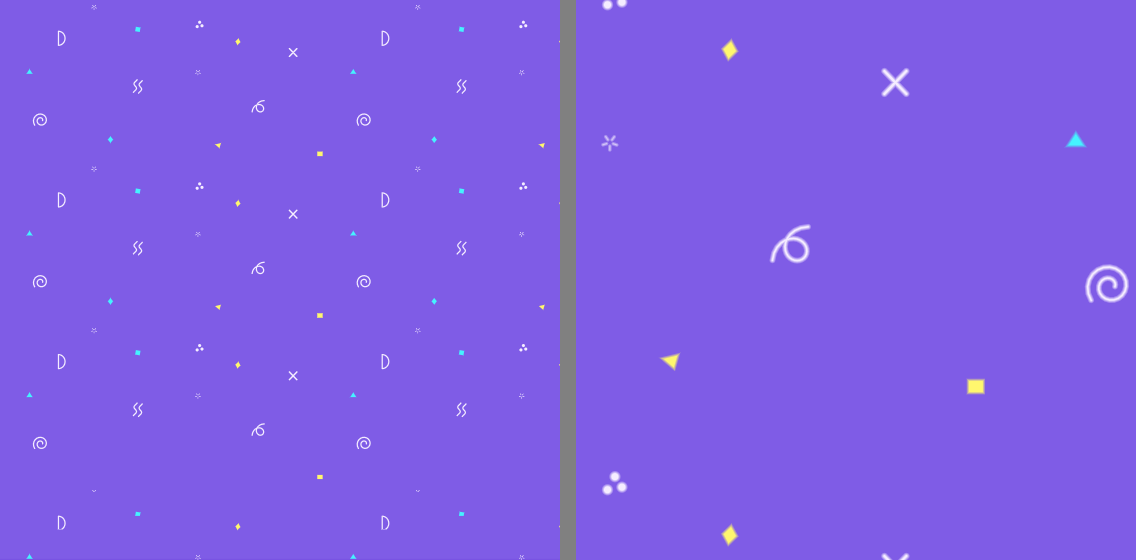
Left: the whole. Right: its middle third, enlarged.
This pattern is drawn by a three.js fragment shader. Its source:

```glsl
#define UNITS 768.0               // design units across the canvas
#define TILE vec2(444.0, 221.7)   // size of one repeat
#define STROKE 0.85               // half width of drawn lines
#define SOFT 1.4                  // edge softness
#define CROP 620.0                // depth where some motifs stop
#define BASE vec3(0.498, 0.361, 0.902)
#define FOOT vec3(0.475, 0.330, 0.885)
#define WHITE vec3(0.96, 0.93, 1.0)
#define CYAN vec3(0.27, 0.95, 1.0)
#define YELLOW vec3(1.0, 0.97, 0.43)

const float PI = 3.14159265;
const int SPIRAL = 0;
const int LOOP = 1;
const int BOW = 2;
const int WAVE = 3;

varying vec2 vUv;

// Offset from the nearest repeat of a motif
vec2 around(vec2 p, float x, float y) {
  return mod(p - vec2(x, y) + 0.5 * TILE, TILE) - 0.5 * TILE;
}

vec2 turn(vec2 q, float a) {
  float c = cos(a), s = sin(a);
  return vec2(c * q.x + s * q.y, c * q.y - s * q.x);
}

float segment(vec2 q, vec2 a, vec2 b) {
  vec2 e = b - a;
  return length(q - a - e * clamp(dot(q - a, e) / dot(e, e), 0.0, 1.0));
}

float box(vec2 q, vec2 halfSize) {
  vec2 d = abs(q) - halfSize;
  return max(d.x, d.y);
}

float diamond(vec2 q, vec2 r) {
  return (abs(q.x) * r.y + abs(q.y) * r.x - r.x * r.y) / length(r);
}

float halfPlane(vec2 q, vec2 a, vec2 b) {
  vec2 e = normalize(b - a);
  return dot(q - a, vec2(e.y, -e.x));
}

float triangle(vec2 q, vec2 a, vec2 b, vec2 c) {
  return max(halfPlane(q, a, b), max(halfPlane(q, b, c), halfPlane(q, c, a)));
}

vec2 polar(float r, float a) {
  return r * vec2(cos(a), sin(a));
}

// Point on a hand-drawn line, t from 0 to 1
vec2 doodle(int kind, float t) {
  if (kind == SPIRAL) return polar(10.6 - 8.2 * t, mix(2.5, 12.6, t));
  if (kind == LOOP) return polar(4.2 + 8.0 * pow(abs(2.0 * t - 1.0), 3.0), mix(2.8, 11.4, t));
  if (kind == BOW) {
    float a = PI * (2.0 * t - 0.5);
    return vec2(9.0 * max(cos(a), 0.0) - 4.2, 9.6 * sin(a));
  }
  float y = mix(-8.5, 8.5, t);
  return vec2(2.0 * sin(0.48 * y) - 0.1 * y, y);
}

float line(vec2 q, int kind) {
  if (dot(q, q) > 400.0) return 99.0;
  float d = 99.0;
  vec2 a = doodle(kind, 0.0);
  for (int i = 1; i <= 32; i++) {
    vec2 b = doodle(kind, float(i) / 32.0);
    d = min(d, segment(q, a, b));
    a = b;
  }
  return d - STROKE;
}

float cross2(vec2 q) {
  return segment(abs(q), vec2(0.0), vec2(5.0, 5.2)) - 1.0;
}

float dots(vec2 q) {
  float d = min(length(q - vec2(0.2, -4.0)), length(q - vec2(-3.2, 2.0)));
  return min(d, length(q - vec2(3.4, 0.8))) - 2.1;
}

// Five short rays
float spark(vec2 q) {
  float step5 = 2.0 * PI / 5.0;
  float a = mod(atan(q.y, q.x + 1e-5) + 0.3, step5) - 0.5 * step5;
  return segment(polar(length(q), a), vec2(1.6, 0.0), vec2(3.3, 0.0)) - 0.35;
}

void paint(inout vec3 color, float d, vec3 ink) {
  color = mix(color, ink, clamp(0.5 - d / SOFT, 0.0, 1.0));
}

void main() {
  vec2 p = vec2(vUv.x, 1.0 - vUv.y) * UNITS;
  vec3 color = mix(BASE, FOOT, smoothstep(UNITS - 2.5, UNITS - 1.0, p.y));

  // White doodles
  vec2 w = around(p, 189.0, 118.6);
  float d = min(line(w + vec2(3.5, 0.6), WAVE), line(w - vec2(3.5, 0.6), WAVE));
  d = min(d, line(around(p, 56.0, 165.2), SPIRAL));
  d = min(d, line(around(p, 357.3, 149.2), LOOP));
  d = min(d, max(line(around(p, 84.4, 52.5), BOW), p.y - 726.0));
  d = min(d, max(cross2(around(p, 402.0, 72.0)), p.y - CROP));
  d = min(d, max(dots(around(p, 273.6, 34.5)), p.y - CROP));
  d = min(d, max(spark(around(p, 129.0, 10.0)), p.y - 674.5));
  d = min(d, spark(around(p, 271.5, 99.5)));
  paint(color, d, WHITE);

  // Cyan confetti
  d = max(box(turn(around(p, 189.0, 40.3), 0.17), vec2(3.2, 3.1)), p.y - 707.5);
  d = min(d, max(diamond(around(p, 151.5, 191.5), vec2(3.6, 4.6)), p.y - CROP));
  d = min(d, triangle(around(p, 40.5, 98.2), vec2(-4.2, 3.0), vec2(0.0, -3.5), vec2(4.2, 3.0)));
  paint(color, d, CYAN);

  // Yellow confetti
  d = max(box(around(p, 438.8, 211.0), vec2(3.7, 3.1)), p.y - 657.0);
  d = min(d, diamond(turn(around(p, 326.3, 57.2), 0.15), vec2(3.5, 4.6)));
  d = min(d, max(triangle(around(p, 299.3, 199.0), vec2(-4.3, -0.9), vec2(3.7, -2.8), vec2(1.7, 4.2)), p.y - CROP));
  paint(color, d, YELLOW);

  gl_FragColor = vec4(color, 1.0);
}
```
